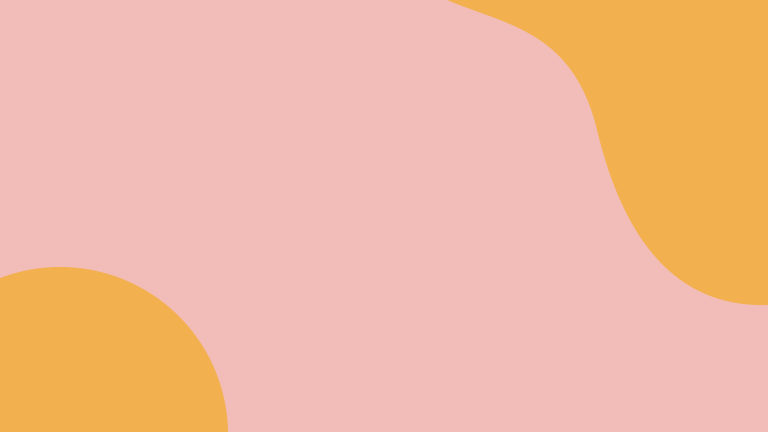
Reproduce this background procedurally as a WebGL 1 fragment shader.

```glsl
precision highp float;

uniform vec2 u_resolution;

vec2 cubicBezier(vec2 a, vec2 b, vec2 c, vec2 d, float t) {
  float s = 1.0 - t;
  return s * s * s * a + 3.0 * s * s * t * b + 3.0 * s * t * t * c + t * t * t * d;
}

vec2 cubicTangent(vec2 a, vec2 b, vec2 c, vec2 d, float t) {
  float s = 1.0 - t;
  return 3.0 * (s * s * (b - a) + 2.0 * s * t * (c - b) + t * t * (d - c));
}

// Approximate signed distance to a left-to-right curve, negative above it
float curveDistance(vec2 p, vec2 a, vec2 b, vec2 c, vec2 d) {
  float low = -0.2;
  float high = 1.1;
  for (int i = 0; i < 18; i++) {
    float middle = 0.5 * (low + high);
    if (cubicBezier(a, b, c, d, middle).x < p.x) low = middle;
    else high = middle;
  }
  float t = 0.5 * (low + high);
  vec2 tangent = normalize(cubicTangent(a, b, c, d, t));
  return (cubicBezier(a, b, c, d, t).y - p.y) * tangent.x;
}

// Corner shape bounded by two smoothly joined curves
float cornerWave(vec2 p) {
  vec2 joint = vec2(1.382, 0.699);
  if (p.x < joint.x) {
    return curveDistance(p, vec2(1.035, 1.0), vec2(1.169, 0.942), vec2(1.326, 0.931), joint);
  }
  return curveDistance(p, joint, vec2(1.440, 0.458), vec2(1.556, 0.287), vec2(1.778, 0.294));
}

void main() {
  // Canvas height is one unit, width is 16/9
  vec2 p = gl_FragCoord.xy / u_resolution * vec2(16.0 / 9.0, 1.0);
  float pixel = 1.0 / u_resolution.y;

  vec3 pink = vec3(0.95, 0.74, 0.72);
  vec3 orange = vec3(0.95, 0.69, 0.31);

  float disc = length(p - vec2(0.139, -0.007)) - 0.389;
  float shape = min(disc, cornerWave(p));

  // Antialiased fill
  float coverage = 1.0 - smoothstep(-0.7 * pixel, 0.7 * pixel, shape);
  gl_FragColor = vec4(mix(pink, orange, coverage), 1.0);
}
```
